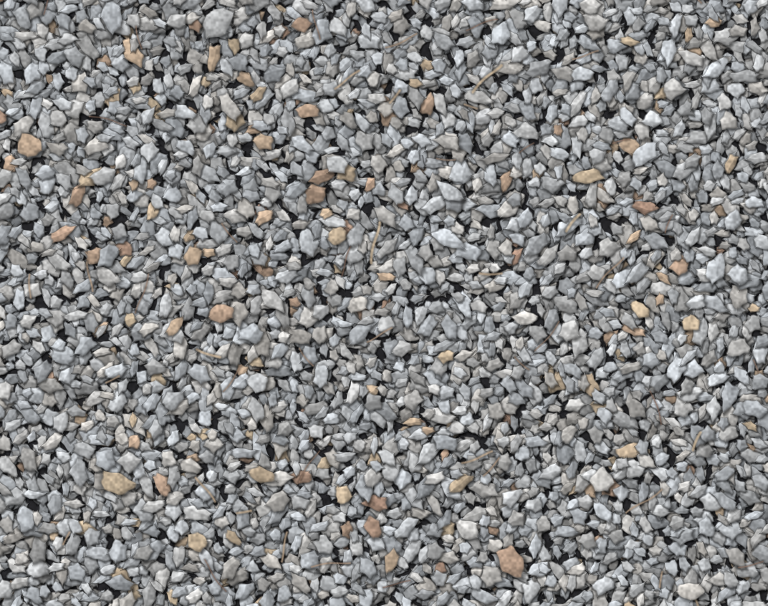
A Shadertoy shader for this texture:

```glsl
#define STONE_ROWS 35.0
#define PEBBLE_ROWS 12.0
#define TWIG_ROWS 10.0
#define LAYERS 4
#define PEBBLE_SHARE 0.2
#define TWIG_SHARE 0.4
#define TINTED_SHARE 0.035
#define SOFTNESS 0.0019
#define LIGHT vec2(-0.5, 0.86)
#define GAP_COLOR vec3(0.15, 0.15, 0.16)
#define TAN vec3(0.77, 0.70, 0.60)
#define RUST vec3(0.70, 0.58, 0.51)

vec3 hash3(vec2 p) {
    vec3 q = fract(vec3(p.xyx) * vec3(0.1031, 0.1030, 0.0973));
    q += dot(q, q.yxz + 33.33);
    return fract((q.xxy + q.yzz) * q.zyx);
}

mat2 rotation(float a) {
    return mat2(cos(a), -sin(a), sin(a), cos(a));
}

float valueNoise(vec2 p) {
    vec2 i = floor(p), f = fract(p);
    f = f * f * (3.0 - 2.0 * f);
    return mix(mix(hash3(i).x, hash3(i + vec2(1, 0)).x, f.x),
               mix(hash3(i + vec2(0, 1)).x, hash3(i + vec2(1, 1)).x, f.x), f.y);
}

// Irregular convex polygon: distance in x, normal of the nearest side in yz
vec3 chippedStone(vec2 p, float seed) {
    vec3 nearest = vec3(-9.0, 0.0, 0.0);
    for (int k = 0; k < 5; k++) {
        vec2 h = hash3(vec2(seed * 917.0, float(k) * 7.0)).xy;
        float angle = (float(k) + 0.6 * h.x) * 1.2566;
        vec2 normal = vec2(cos(angle), sin(angle));
        float d = dot(p, normal) - 0.7 - 0.4 * h.y;
        if (d > nearest.x) nearest = vec3(d, normal);
    }
    nearest.x = max(nearest.x, length(p) - 1.3);
    return nearest;
}

vec3 stoneColor(vec3 h, float tintedShare) {
    float tone = 0.59 + 0.21 * h.y;
    vec3 grey = tone * mix(vec3(0.975, 1.0, 1.025), vec3(1.02, 1.0, 0.97), h.z * h.z);
    vec3 tinted = mix(TAN, RUST, h.z * h.z) * (0.88 + 0.2 * h.y);
    return h.x < tintedShare ? tinted : grey;
}

// Paints one scattered layer of stones over what lies below
void paintStones(inout vec3 color, vec2 uv, float rows, float seed, float depth, bool pebbles) {
    mat2 turn = rotation(seed * 1.7);
    vec2 p = turn * uv * rows + seed * 13.7;
    vec2 light = turn * LIGHT;
    vec2 cell = floor(p);
    for (int j = -1; j <= 1; j++)
    for (int i = -1; i <= 1; i++) {
        vec2 id = cell + vec2(i, j);
        vec3 place = hash3(id + seed * 31.0);
        vec3 form = hash3(id + seed * 47.0 + 211.0);
        vec3 look = hash3(id + seed * 59.0 + 433.0);
        if (pebbles && place.z > PEBBLE_SHARE) continue;

        float size = form.x * form.x;
        float radius = pebbles ? mix(0.16, 0.29, size) : mix(0.3, 0.6, size);
        float stretch = 1.0 + 0.45 * form.y;
        mat2 spin = rotation(form.z * 6.2832);
        vec2 q = spin * (p - id - 0.14 - 0.72 * place.xy) / radius;
        q *= vec2(1.0 / stretch, stretch);
        if (dot(q, q) > 5.0) continue;
        q += 0.05 * sin(q.yx * 6.0 + look.xy * 6.0);
        vec2 localLight = spin * light;

        vec3 stone = chippedStone(q, look.x + form.y);
        float d = stone.x;
        if (pebbles) d = mix(d, length(q) - 1.0, 0.3);
        float facing = dot(stone.yz, localLight);

        // Contact shadow, wider away from the light
        color *= mix(0.48, 1.0, smoothstep(-0.08, 0.36, d + 0.12 * facing));

        // Flat top, faint crease and worn rim
        float rim = 1.0 - smoothstep(0.0, 0.32, -d);
        float crease = smoothstep(-0.15, 0.15, q.y + (look.z - 0.5) * q.x + 0.5 * (form.x - 0.5));
        float shade = 1.0 + rim * (0.14 * facing - 0.08) + 0.06 * dot(q, localLight);
        shade += (crease - 0.5) * 0.2 * localLight.y * (pebbles ? 0.25 : 1.0);
        vec3 body = stoneColor(look, pebbles ? 0.6 : TINTED_SHARE) * shade * depth;
        float edge = SOFTNESS * rows / radius;
        color = mix(color, body, 1.0 - smoothstep(-edge, edge, d));
    }
}

// Thin bent twigs and bits of straw
void paintTwigs(inout vec3 color, vec2 uv) {
    vec2 p = uv * TWIG_ROWS;
    vec2 cell = floor(p);
    for (int j = -1; j <= 1; j++)
    for (int i = -1; i <= 1; i++) {
        vec2 id = cell + vec2(i, j);
        vec3 place = hash3(id + 617.0);
        vec3 form = hash3(id + 823.0);
        if (place.z > TWIG_SHARE) continue;
        vec2 q = rotation(form.x * 6.2832) * (p - id - place.xy);
        q.y += 0.02 * sin(q.x * 8.0 + form.y * 6.0);
        q.x -= clamp(q.x, -0.1 - 0.25 * form.y, 0.1 + 0.25 * form.y);
        float d = length(q) - 0.008 - 0.014 * form.z * form.z;
        float edge = SOFTNESS * TWIG_ROWS;
        vec3 wood = mix(vec3(0.48, 0.37, 0.32), vec3(0.77, 0.69, 0.58), form.z);
        color *= mix(0.75, 1.0, smoothstep(0.0, 0.045, d));
        color = mix(color, wood, 0.85 * (1.0 - smoothstep(-edge, edge, d)));
    }
}

void mainImage(out vec4 fragColor, in vec2 fragCoord) {
    vec2 uv = fragCoord / iResolution.y;
    vec3 color = GAP_COLOR;
    for (int k = 0; k < LAYERS; k++) {
        float height = float(k) / float(LAYERS - 1);
        paintStones(color, uv, STONE_ROWS, float(k) + 1.0, mix(0.82, 1.0, height), false);
    }
    paintTwigs(color, uv);
    paintStones(color, uv, PEBBLE_ROWS, 7.0, 1.0, true);

    // Mineral speckle
    float speckle = valueNoise(uv * 240.0) + 0.8 * valueNoise(uv * 120.0 + 40.0) - 0.9;
    color *= 1.0 + 0.24 * speckle;
    fragColor = vec4(clamp(color, 0.0, 1.0), 1.0);
}
```
